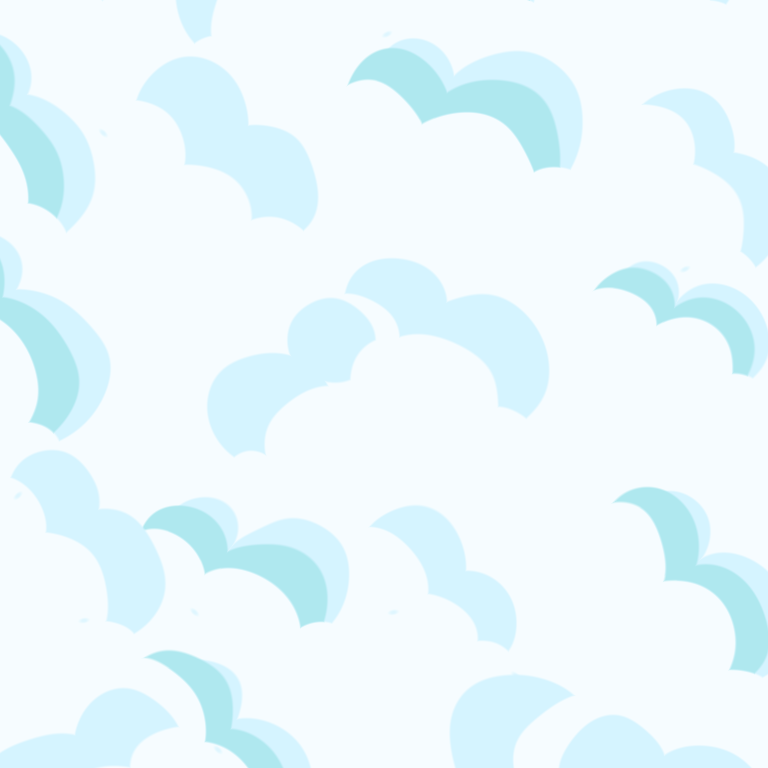
Reproduce this pattern procedurally as a WebGL 2 fragment shader.

```glsl
#version 300 es
precision highp float;
// Pale sky of soft clouds, drawn only by their curved shadows.
// Each jittered grid cell holds one shadow: round lobes with shifted round
// lobes cut away, which leaves crescents, cusps and scalloped lower edges.

uniform vec2 u_resolution;
out vec4 fragColor;

const vec3 CLOUD_WHITE = vec3(0.965, 0.99, 1.0);
const vec3 PALE_BLUE = vec3(0.835, 0.955, 1.0);
const vec3 SOFT_TEAL = vec3(0.685, 0.91, 0.938);
const float CELLS = 3.6;
const float SPECK_CELLS = 13.0;

// Four random values from 0 to 1 for one cell
vec4 hash4(vec2 cell, float seed) {
    vec4 q = fract((cell.xyxy + seed) * vec4(0.1031, 0.1030, 0.0973, 0.1099));
    q += dot(q, q.wzxy + 33.33);
    return fract((q.xxyz + q.yzzw) * q.zywx);
}

vec2 rotate(vec2 p, float angle) {
    float c = cos(angle);
    float s = sin(angle);
    return vec2(c * p.x - s * p.y, s * p.x + c * p.y);
}

float disc(vec2 p, vec2 center, float radius) {
    return length(p - center) - radius;
}

float coverage(float dist, float blur) {
    return 1.0 - smoothstep(-blur, blur, dist);
}

// Two joined round lobes: a small upper one and a larger lower one
float lobes(vec2 p, vec2 radii) {
    return min(disc(p, vec2(-0.20, 0.18), radii.x),
               disc(p, vec2(0.13, -0.10), radii.y));
}

// Paints the shadow of one cloud over the color below it
vec3 paintShadow(vec3 color, vec2 p, vec2 cell, float blur) {
    vec4 place = hash4(cell, 17.3);
    vec4 form = hash4(cell, 41.7);
    float teal = 1.0 - step(2.0, mod(2.0 * cell.x + cell.y, 5.0));
    float mirrored = step(place.w, 0.3) * (1.0 - teal);
    float size = mix(0.85, 1.25, place.z);

    // Local frame of the cloud
    p = (p - cell - 0.5 - 0.4 * (place.xy - 0.5)) / size;
    p.x *= 1.0 - 2.0 * mirrored;
    p = rotate(p, 0.9 * (form.w - 0.5));
    blur /= size;

    vec2 radii = mix(vec2(0.20, 0.27), vec2(0.29, 0.36), form.xy);
    vec2 shift = mix(0.20, 0.38, form.z) * vec2(0.75, 0.65);

    // White cloud tops that bite into the shadow
    float cut = min(lobes(p + shift, radii * 1.04),
                    disc(p, vec2(0.26, -0.46), mix(0.17, 0.25, form.x)));

    // The pale lobe shrinks where a teal crescent takes its place
    vec2 paleRadii = radii * vec2(1.0 - 0.25 * teal, 1.0);
    float paleShape = max(lobes(p, paleRadii), -cut);
    float tealShape = max(lobes(p + shift * 0.42, radii), -cut);
    color = mix(color, PALE_BLUE, coverage(paleShape, blur));
    return mix(color, SOFT_TEAL, teal * coverage(tealShape, blur));
}

// Rare tiny slanted flecks between the clouds
float flecks(vec2 p, float blur) {
    vec2 cell = floor(p);
    vec4 random = hash4(cell, 63.1);
    vec2 q = fract(p) - 0.5 - 0.5 * (random.xy - 0.5);
    q = rotate(q, 1.6 * (random.z - 0.5));
    float fleck = disc(q * vec2(0.5, 1.0), vec2(0.0), 0.035);
    return coverage(fleck, blur) * step(random.w, 0.05);
}

void main() {
    float side = min(u_resolution.x, u_resolution.y);
    vec2 uv = gl_FragCoord.xy / side;
    float blur = max(1.0 / side, 0.002);

    // A gentle warp gives the arcs a hand-drawn outline
    vec2 warp = sin(uv.yx * vec2(31.0, 27.0) + 2.0 * sin(uv * 19.0));
    vec2 p = (uv + 0.004 * warp) * CELLS + vec2(5.3, 8.6);
    vec2 corner = floor(p - 0.5);

    float fleck = flecks(uv * SPECK_CELLS, blur * SPECK_CELLS);
    vec3 color = mix(CLOUD_WHITE, PALE_BLUE, 0.7 * fleck);

    // The four nearest clouds, from the upper right to the lower left
    for (int i = 0; i < 4; i++) {
        float index = float(i);
        vec2 neighbor = 1.0 - vec2(mod(index, 2.0), floor(index / 2.0));
        color = paintShadow(color, p, corner + neighbor, blur * CELLS);
    }
    fragColor = vec4(color, 1.0);
}
```
